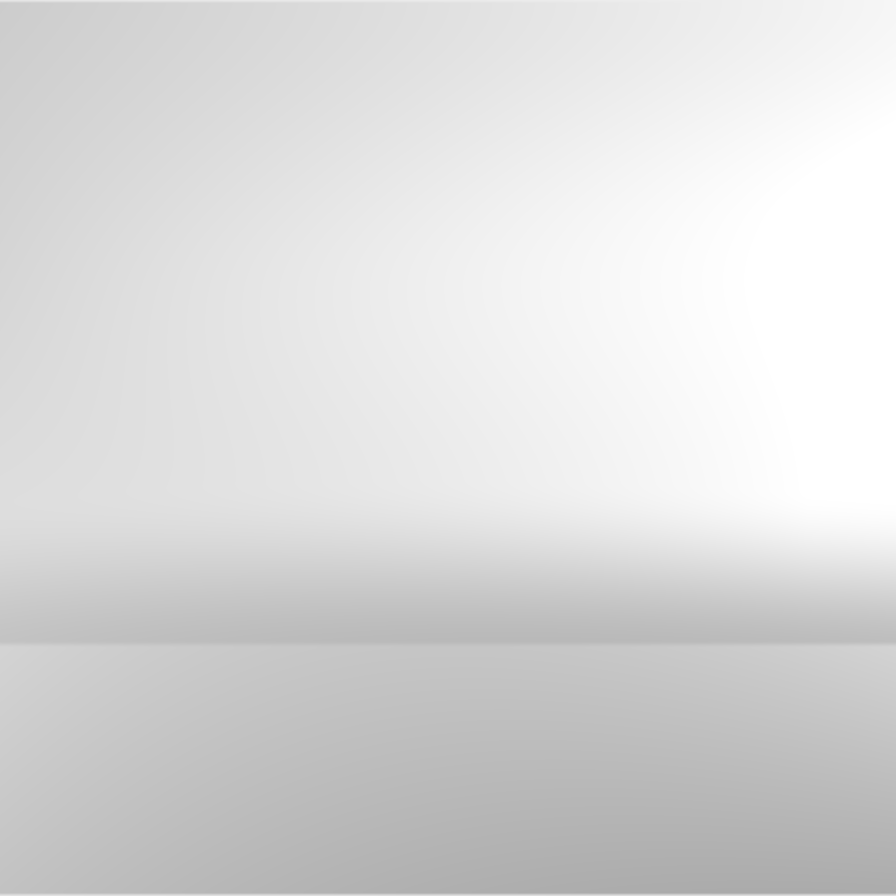
Write a Shadertoy shader that draws this background.

```glsl
// An empty studio: a pale wall lit from the right above a grey floor.
// Each surface blends vertical ramps at the left, middle and right;
// a soft shadow gathers where the wall meets the floor.

const float HORIZON = 0.281;       // height of the wall's foot
const float HORIZON_BLUR = 0.004;
const float BORDER_WIDTH = 0.004;

// Smooth curve through the tones at x = 0, 0.5 and 1
float blendAcross(vec3 tones, float x) {
    vec3 weights = vec3((1.0 - x) * (1.0 - 2.0 * x),
                        4.0 * x * (1.0 - x),
                        x * (2.0 * x - 1.0));
    return dot(tones, weights);
}

// Wall tone; depth runs down from the top of the canvas
float wallTone(float x, float depth) {
    float left = mix(0.80, 0.867, depth / 0.55);
    float middle = 0.88 + 0.06 * smoothstep(0.0, 0.32, depth)
                        - 0.02 * smoothstep(0.32, 0.56, depth);
    float right = 0.965 + 0.06 * smoothstep(0.0, 0.25, depth);
    float lit = min(blendAcross(vec3(left, middle, right), x), 1.0);

    // Contact shadow, starting slightly lower at both sides
    float shadowTone = blendAcross(vec3(0.76, 0.72, 0.735), x);
    float shadowTop = blendAcross(vec3(0.555, 0.535, 0.555), x);
    return mix(lit, shadowTone, smoothstep(shadowTop, 0.735, depth));
}

// Floor tone; nearness is 0 at the horizon and 1 at the bottom
float floorTone(float x, float nearness) {
    float far = blendAcross(vec3(0.83, 0.775, 0.83), x);
    float near = blendAcross(vec3(0.76, 0.685, 0.67), x);
    return mix(far, near, nearness);
}

// Thin light rim on the top and bottom edges
float rimMask(float y) {
    float edgeDistance = min(y, 1.0 - y);
    return 1.0 - smoothstep(0.0, BORDER_WIDTH, edgeDistance);
}

void mainImage(out vec4 fragColor, in vec2 fragCoord) {
    vec2 uv = fragCoord / iResolution.xy;

    float wall = wallTone(uv.x, 1.0 - uv.y);
    float ground = floorTone(uv.x, clamp(1.0 - uv.y / HORIZON, 0.0, 1.0));
    float aboveFloor = smoothstep(HORIZON - HORIZON_BLUR,
                                  HORIZON + HORIZON_BLUR, uv.y);

    float tone = mix(ground, wall, aboveFloor);
    tone = mix(tone, max(tone, 0.93), 0.8 * rimMask(uv.y));
    fragColor = vec4(vec3(clamp(tone, 0.0, 1.0)), 1.0);
}
```
